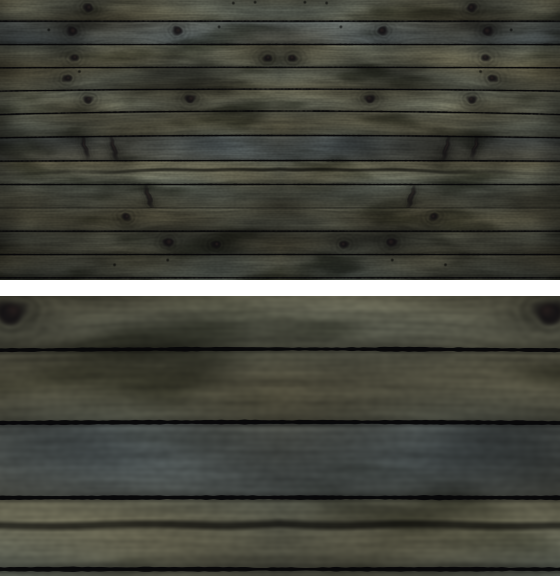
Top, the full canvas; bottom, a detail of the centre.
Reproduce this texture procedurally as a Shadertoy shader.

```glsl
// Weathered wall of twelve dark horizontal planks, mirrored about the vertical centre line.
// Row coordinates give planks and bowed seams; stretched gradient noise gives grain,
// and a short loop per plank adds knots that bend the grain around them.

float hash(vec2 p) {
    return fract(sin(dot(p, vec2(127.1, 311.7))) * 43758.5);
}

vec2 gradient(vec2 cell) {
    float angle = 6.2832 * hash(cell);
    return vec2(cos(angle), sin(angle));
}

float noise(vec2 p) {
    vec2 i = floor(p), f = fract(p);
    vec2 u = f * f * f * (f * (f * 6.0 - 15.0) + 10.0);
    vec2 e = vec2(1, 0);
    float low  = mix(dot(gradient(i), f), dot(gradient(i + e), f - e), u.x);
    float high = mix(dot(gradient(i + e.yx), f - e.yx), dot(gradient(i + 1.0), f - 1.0), u.x);
    return 1.4 * mix(low, high, u.y);
}

float fbm(vec2 p) {
    return 0.6 * noise(p) + 0.3 * noise(p * 2.1 + 7.3) + 0.15 * noise(p * 4.3 + 2.9);
}

void mainImage(out vec4 fragColor, in vec2 fragCoord) {
    vec2 uv = fragCoord / iResolution.xy;
    float pixel = 12.0 / iResolution.y;

    // One unit is one plank height; x is the distance from the mirror line
    float wide = (uv.x - 0.5) * 24.0;
    float x = abs(wide);
    float row = (1.0 - uv.y) * 12.0 + 0.094;
    float arch = (row - 5.0) / 1.5;
    row += 0.15 * exp(-arch * arch) * (1.0 - x * x / 144.0);
    float plank = floor(row), v = fract(row);

    // Knots: round on most planks, tall slanted branch scars on two of them
    bool scarred = plank == 6.0 || plank == 8.0;
    float core = 0.0, heart = 0.0, rings = 0.0, stain = 0.0, bend = 0.0;
    for (int i = 0; i < 2; i++) {
        float seed = hash(vec2(plank + 3.0, float(i) * 9.0 + 1.0));
        float pick = fract(plank * 0.618);
        bool present = i == 0 ? !(plank > 4.0 && mod(plank, 2.0) == 1.0)
                              : pick > 0.1 && pick < 0.75 && plank != 7.0;
        if (!present) continue;
        float place = i == 0 ? mix(8.6, 5.3, smoothstep(6.5, 8.0, plank)) + 1.2 * (seed - 0.5)
                             : 11.0 * fract(plank * 0.65 + 0.75);
        vec2 q = vec2(x - place, v - mix(0.35, 0.6, fract(seed * 7.0)));
        if (scarred) q = vec2(1.7 * (q.x + 0.25 * q.y + 0.1 * noise(vec2(q.y * 4.0, seed * 9.0))), 0.34 * q.y);
        float d = length(q * vec2(0.9, 1.1)) + 0.05 * noise(q * 4.0 + plank * 3.0);
        float size = mix(0.12, 0.19, fract(seed * 13.0));
        float halo = exp(-4.0 * d * d);
        core = max(core, (1.0 - smoothstep(size * 0.5, size + 0.08 + pixel, d)) * (scarred ? 0.75 : 1.0));
        heart = max(heart, 1.0 - smoothstep(0.0, size * 0.8, length(q + vec2(0.04, 0.03))));
        rings += halo * sin(d * 34.0) * (scarred ? 0.3 : 1.0);
        stain += halo;
        bend += q.y * exp(-0.8 * q.x * q.x);
    }

    // Grain: broad figure, medium streaks and fine fibres along the plank
    vec2 g = vec2(x, row - 0.45 * bend) + vec2(plank * 17.0, 0.0);
    float warp = noise(g * vec2(0.22, 1.3));
    float figure = sin(20.0 * (g.y + 0.45 * warp));
    float streak = noise(g * vec2(0.3, 6.0));
    float fibre = noise(g * vec2(0.9, 14.0));
    float grit = noise(vec2(wide, row) * vec2(7.0, 10.0));

    // Plank tones, two of them cooler
    float cool = plank == 1.0 || plank == 6.0 ? 1.0 : 0.0;
    vec3 wood = mix(vec3(0.277, 0.278, 0.232), vec3(0.262, 0.274, 0.258), cool);
    wood *= 0.96 + 0.16 * hash(vec2(plank, 4.0)) - 0.12 * smoothstep(7.5, 8.5, row);
    wood *= 1.0 + 0.03 * figure + 0.08 * streak + 0.09 * fibre + 0.06 * grit + 0.09 * rings;

    // Weathering: mirrored patches, one-sided drift, dark damp and shaded edges
    float patches = fbm(vec2(x * 0.22, row * 0.45) + 11.0);
    float drift = fbm(vec2(wide * 0.14, row * 0.5) + 31.0);
    wood *= 1.0 + 0.58 * patches + 0.42 * drift;
    float damp = smoothstep(0.0, 0.5, fbm(vec2(wide * 0.22, row * 0.7) + 53.0));
    wood *= mix(vec3(1.0), vec3(0.61, 0.62, 0.58), damp);
    wood *= 1.0 - 0.28 * smoothstep(10.6, 12.2, x);
    float tint = noise(vec2(x * 0.2, row * 0.8) + 71.0);
    wood *= 1.0 + 0.08 * tint * vec3(1.0, 0.1, -1.2);

    // Knot stain, dark rim and reddish heart
    wood *= 1.0 - 0.25 * min(stain, 1.0);
    wood = mix(wood, vec3(0.065, 0.055, 0.065), 0.85 * core);
    wood = mix(wood, vec3(0.17, 0.13, 0.12), 0.55 * heart * core);

    // Long wavering crack in the eighth plank
    float path = 0.36 + 0.0015 * x * x + 0.08 * noise(vec2(x * 0.5, 3.0));
    float crack = 1.0 - smoothstep(0.01, 0.08 + pixel, abs(v - path));
    wood *= 1.0 - (plank == 7.0 ? 0.6 * crack * (1.0 - 0.6 * smoothstep(5.0, 9.0, x)) : 0.0);

    // Rare nail specks, one possible per cell
    vec2 cell = vec2(floor(x / 1.5), plank);
    vec2 nail = vec2(mod(x, 1.5) - mix(0.3, 1.2, hash(cell + 5.0)),
                     v - mix(0.15, 0.85, hash(cell + 8.0)));
    float speck = step(0.9, hash(cell + 21.0)) * (1.0 - smoothstep(0.01, 0.06 + pixel, length(nail)));
    wood *= 1.0 - 0.6 * speck;

    // Seams: soft shade, pale lower lip and a thin black gap, faint at the ninth
    float seam = floor(row + 0.5);
    float gap = abs(row - seam);
    float strength = seam == 9.0 ? 0.25 : 1.0;
    wood *= 1.0 - 0.34 * strength * exp(-gap * 10.0);
    wood *= 1.0 + 0.16 * smoothstep(0.04, 0.08, v) * (1.0 - smoothstep(0.08, 0.16, v));
    float halfGap = 0.027 + 0.007 * noise(vec2(wide * 1.1, seam * 3.7))
                  + 0.008 * noise(vec2(wide * 9.0, seam * 5.3));
    float line = 1.0 - smoothstep(halfGap - 0.6 * pixel, halfGap + 0.6 * pixel, gap);
    wood = mix(wood, vec3(0.025, 0.024, 0.03), 0.95 * strength * line);

    fragColor = vec4(clamp(wood, 0.0, 1.0), 1.0);
}
```
